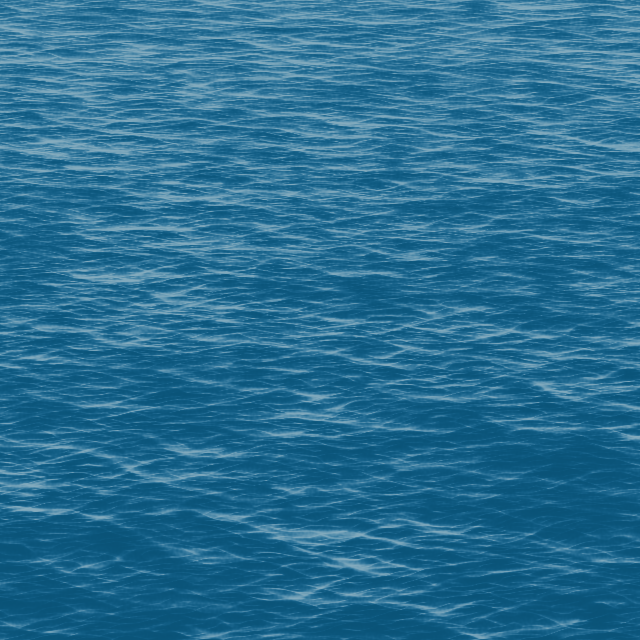
Give the GLSL for this texture, as a WebGL 2 fragment shader.

```glsl
#version 300 es
precision highp float;
// Open blue sea seen at an angle: rippled swells that shrink into the distance.

uniform vec2 u_resolution;
out vec4 fragColor;

const float HORIZON = 1.9;                  // height of the vanishing line
const vec2 RIPPLE_SCALE = vec2(10.0, 90.0); // ripple cells per unit of sea plane
const int RIPPLE_LAYERS = 4;

// Unit gradient direction for a lattice cell.
vec2 cellGradient(vec2 cell) {
  uvec2 q = uvec2(ivec2(cell));
  uint h = q.x * 73856093u ^ q.y * 19349663u;
  h = (h ^ (h >> 15)) * 2246822519u;
  h = (h ^ (h >> 13)) * 3266489917u;
  h ^= h >> 16;
  float angle = float(h & 65535u) * 6.28319 / 65536.0;
  return vec2(cos(angle), sin(angle));
}

// Gradient noise, centred on zero, deviation near 0.25.
float gradientNoise(vec2 p) {
  vec2 cell = floor(p);
  vec2 f = p - cell;
  vec2 w = f * f * f * (f * (f * 6.0 - 15.0) + 10.0);
  vec2 e = vec2(1.0, 0.0);
  float a = dot(cellGradient(cell), f);
  float b = dot(cellGradient(cell + e.xy), f - e.xy);
  float c = dot(cellGradient(cell + e.yx), f - e.yx);
  float d = dot(cellGradient(cell + e.xx), f - e.xx);
  return mix(mix(a, b, w.x), mix(c, d, w.x), w.y);
}

// Tilts the wave fronts away from the horizontal.
vec2 skewed(vec2 p, float slope) {
  return vec2(p.x, p.y + slope * p.x);
}

// Thin bright crest with a soft back, only where the wave rises with distance.
float crest(vec2 p) {
  const float STEP = 0.12;
  float height = gradientNoise(p);
  float rise = (gradientNoise(p + vec2(0.0, STEP)) - height) / STEP;
  float falloff = mix(13.0, 4.5, smoothstep(-0.03, 0.03, height));
  float line = exp(-falloff * sqrt(height * height + 0.0004));
  float facing = smoothstep(-0.1, 0.7, rise);
  return (line * facing - 0.17) / 0.26 + 1.4 * height;
}

// Two crossing trains of long waves.
float swell(vec2 p) {
  float left = gradientNoise(skewed(p, 0.5) * 0.5 + 17.3);
  float right = gradientNoise(skewed(p, -0.6) * 0.75 + 41.7);
  return (left + 0.8 * right) / 0.32;
}

// Layers of crests; layers finer than a pixel fade out.
float ripples(vec2 p, float cellsPerPixel) {
  float sum = 0.0;
  float frequency = 1.0;
  float amplitude = 0.5;
  float slope = 0.8;
  for (int i = 0; i < RIPPLE_LAYERS; i++) {
    vec2 q = skewed(p, slope) * frequency + float(i) * 23.7;
    float visible = 1.0 - smoothstep(0.35, 0.9, cellsPerPixel * frequency);
    sum += amplitude * visible * crest(q);
    frequency *= 1.75;
    amplitude *= 0.88;
    slope *= -0.9;
  }
  return sum;
}

// Deep water to reflected sky, for light from 0 to 1.
vec3 seaColor(float light) {
  vec3 deep = vec3(0.035, 0.32, 0.46);
  vec3 linearTint = vec3(0.06, 0.17, 0.27);
  vec3 skyTint = vec3(0.43, 0.185, 0.015);
  return deep + light * (linearTint + light * skyTint);
}

void main() {
  vec2 uv = gl_FragCoord.xy / u_resolution;

  // Perspective projection onto the sea plane
  float depth = 1.0 / (HORIZON - uv.y);
  vec2 sea = vec2((uv.x - 0.5) * depth, depth) * RIPPLE_SCALE;
  float cellsPerPixel = RIPPLE_SCALE.y * depth * depth / u_resolution.y;

  // Waves, with the ripples gently bent by the swell
  float longWave = swell(sea);
  float patches = gradientNoise(sea * 0.18 + 71.1) / 0.25;
  vec2 bent = sea + vec2(0.0, 0.1 * longWave);
  float sheen = 0.88 + 0.15 * clamp(longWave + 0.5 * patches, -1.5, 1.5);
  float fine = ripples(bent, cellsPerPixel) * sheen;

  // Light from distance, swell, ripples and a faint grain
  float grain = gradientNoise(uv * 210.0) * 0.35;
  float signal = 1.3 * (uv.y - 0.5) + 0.3 * longWave + 0.12 * patches
               + 0.92 * fine + grain;
  float light = 1.0 / (1.0 + exp(-1.7 * signal));
  fragColor = vec4(seaColor(light), 1.0);
}
```
